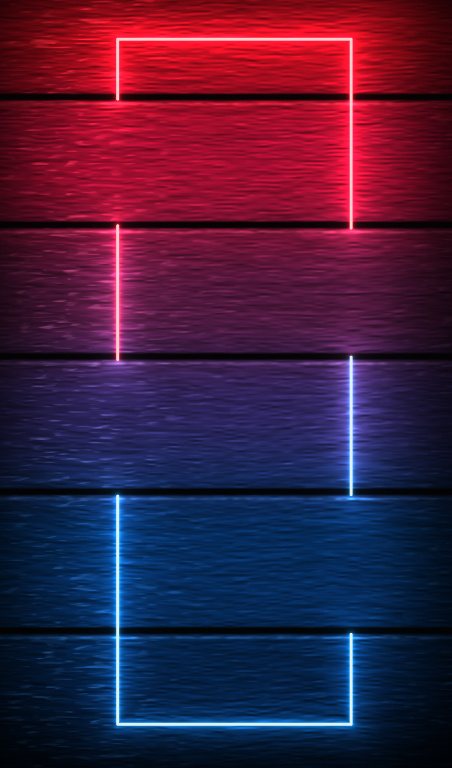
This background is drawn by a WebGL 1 fragment shader. Its source:

```glsl
precision highp float;
// Neon tubes over dark painted planks, lit red at the top and blue at the bottom.
// Stretched noise gives the wood grain, a loop cuts the seams between planks,
// and the distance to a set of line segments gives the tubes and their glow.

uniform vec2 u_resolution;

#define ASPECT 0.59
#define LEFT_X 0.1537
#define RIGHT_X 0.4583
#define TOP_Y 0.949
#define BOTTOM_Y 0.057
#define TUBE_RADIUS 0.0019
#define GLOW_REACH 0.021
#define GLOW_GAIN 0.52
#define SEAM_HALF 0.0052
#define GRAIN_DEPTH 0.5
#define GLINT_GAIN 0.5

float hash(vec2 p) {
  return fract(sin(dot(p, vec2(127.1, 311.7))) * 43758.5453);
}

float noise(vec2 p) {
  vec2 i = floor(p), f = fract(p);
  f = f * f * (3.0 - 2.0 * f);
  float low = mix(hash(i), hash(i + vec2(1.0, 0.0)), f.x);
  float high = mix(hash(i + vec2(0.0, 1.0)), hash(i + vec2(1.0, 1.0)), f.x);
  return mix(low, high, f.y);
}

// Long fine fibres, nearly straight, bent by a slow warp
float fibres(vec2 p) {
  p.y += 0.008 * noise(p * vec2(7.0, 9.0)) + 0.0015 * noise(p * vec2(50.0, 50.0));
  float sum = 0.0, weight = 0.36;
  vec2 scale = vec2(17.0, 125.0);
  for (int i = 0; i < 3; i++) {
    sum += weight * noise(p * scale + float(i) * 17.3);
    scale *= vec2(2.0, 1.7);
    weight *= 0.95;
  }
  return sum;
}

float segment(vec2 p, vec2 a, vec2 b) {
  vec2 ab = b - a;
  return length(p - a - ab * clamp(dot(p - a, ab) / dot(ab, ab), 0.0, 1.0));
}

float upright(vec2 p, float x, float y0, float y1) {
  return segment(p, vec2(x, y0), vec2(x, y1));
}

float level(vec2 p, float y) {
  return segment(p, vec2(LEFT_X, y), vec2(RIGHT_X, y));
}

float tubes(vec2 p) {
  float d = min(level(p, TOP_Y), level(p, BOTTOM_Y));
  d = min(d, upright(p, LEFT_X, 0.871, TOP_Y));
  d = min(d, upright(p, RIGHT_X, 0.703, TOP_Y));
  d = min(d, upright(p, LEFT_X, 0.532, 0.706));
  d = min(d, upright(p, RIGHT_X, 0.356, 0.535));
  d = min(d, upright(p, LEFT_X, BOTTOM_Y, 0.354));
  return min(d, upright(p, RIGHT_X, BOTTOM_Y, 0.174));
}

vec3 paintColor(float y) {
  vec3 c = mix(vec3(0.01, 0.07, 0.16), vec3(0.02, 0.165, 0.35), smoothstep(0.0, 0.27, y));
  c = mix(c, vec3(0.17, 0.135, 0.35), smoothstep(0.3, 0.48, y));
  c = mix(c, vec3(0.3, 0.09, 0.23), smoothstep(0.46, 0.61, y));
  c = mix(c, vec3(0.62, 0.05, 0.18), smoothstep(0.6, 0.79, y));
  return mix(c, vec3(0.62, 0.04, 0.09), smoothstep(0.8, 0.95, y));
}

vec3 glowColor(float y) {
  vec3 c = mix(vec3(0.04, 0.36, 0.7), vec3(0.45, 0.37, 0.78), smoothstep(0.3, 0.46, y));
  c = mix(c, vec3(0.78, 0.22, 0.48), smoothstep(0.48, 0.62, y));
  return mix(c, vec3(0.95, 0.08, 0.18), smoothstep(0.64, 0.76, y));
}

void main() {
  vec2 uv = gl_FragCoord.xy / u_resolution;
  vec2 p = uv * vec2(ASPECT, 1.0);
  float aa = 1.0 / u_resolution.y;
  float d = tubes(p);
  float glow = exp(-d / GLOW_REACH);
  vec3 light = glowColor(uv.y);

  // Painted wood, shaded by the slope of its fibres
  float grain = fibres(p);
  float relief = (grain - fibres(p + vec2(0.0, 0.002))) * 1.8;
  float shade = 1.0 + GRAIN_DEPTH * (relief + 0.6 * (grain - 0.5));
  float edges = smoothstep(-0.19, 0.25, uv.x) * (1.0 - 0.72 * smoothstep(0.77, 1.04, uv.x));
  float ends = smoothstep(-0.06, 0.1, uv.y) * (1.0 - 0.45 * smoothstep(0.95, 1.02, uv.y));
  vec3 color = paintColor(uv.y) * shade * edges * ends;
  color += light * glow * GLOW_GAIN * clamp(shade + relief * 0.4, 0.3, 1.6);

  // Worn flecks, strongest on the left
  float fleck = smoothstep(0.6, 0.9, noise(p * vec2(65.0, 380.0) + grain * 2.0));
  float wear = mix(0.25, 1.0, 1.0 - smoothstep(0.1, 0.55, uv.x)) * smoothstep(-0.05, 0.15, uv.x);
  color += mix(light, vec3(0.6), 0.35) * fleck * wear * GLINT_GAIN * max(relief + 0.35, 0.0) * ends;

  // Dark seams, each with a lit plank edge below
  for (int i = 0; i < 5; i++) {
    float n = float(i);
    float h = p.y - (0.8737 - 0.1665 * n - 0.0024 * n * (n - 1.0));
    color *= 1.0 - 0.25 * exp(-abs(h) / 0.009);
    float rim = exp(-pow((h + 0.0092) / 0.0021, 2.0));
    float rimLight = (0.27 + 0.45 * glow) * (0.5 + noise(p * vec2(120.0, 300.0)));
    color += mix(light, vec3(0.7), 0.3) * rim * rimLight * edges;
    float gap = 1.0 - smoothstep(SEAM_HALF - 0.0015 - aa, SEAM_HALF + aa, abs(h));
    color = mix(color, light * 0.16 * glow + 0.01, gap * 0.96);
  }

  // Coloured fringe and pale core of the tubes
  float warm = smoothstep(0.525, 0.54, uv.y + 0.02 * (0.5 - uv.x));
  vec3 fringe = mix(vec3(0.05, 0.5, 0.75), vec3(1.0, 0.08, 0.18), warm);
  vec3 core = mix(vec3(0.88, 0.95, 0.93), vec3(1.0, 0.82, 0.8), warm);
  color += fringe * 0.6 * exp(-max(d - TUBE_RADIUS, 0.0) / 0.0025);
  color = mix(color, core, 1.0 - smoothstep(TUBE_RADIUS - aa * 0.5, TUBE_RADIUS + aa * 0.5, d));
  gl_FragColor = vec4(clamp(color, 0.0, 1.0), 1.0);
}
```
